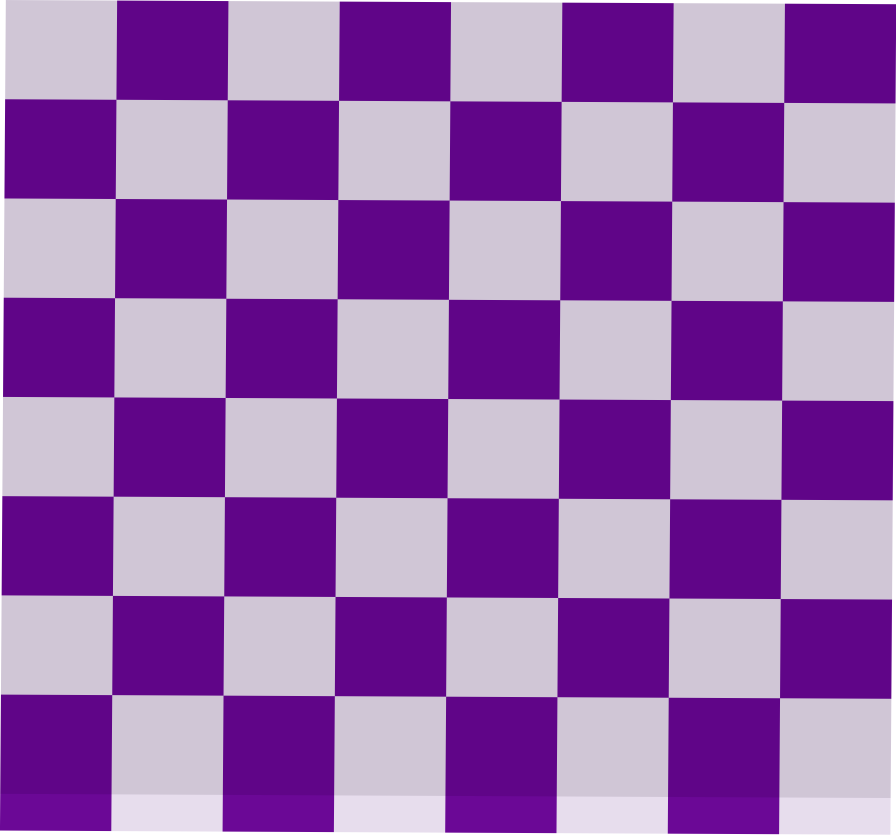
Give the GLSL for this pattern, as a Shadertoy shader.

```glsl
// Slightly tilted violet and pale lilac checkerboard, eight by eight, with a lighter front rim.

// Signed distance to the nearest cell border: positive in even cells, negative in odd ones.
float alternate(float t) {
    return abs(mod(t - 0.5, 2.0) - 1.0) - 0.5;
}

// Antialiased step from 0 to 1 around a zero distance.
float coverage(float dist, float pixel) {
    return clamp(dist / pixel + 0.5, 0.0, 1.0);
}

void mainImage(out vec4 fragColor, in vec2 fragCoord) {
    vec2 uv = fragCoord / iResolution.xy;
    uv.y = 1.0 - uv.y;

    // Skewed board coordinates: one unit per cell, rows counted from the top
    vec2 board = vec2(8.05 * uv.x + 0.053 * uv.y - 0.0524,
                      8.425 * uv.y - 0.0424 * uv.x);
    vec2 pixel = vec2(8.05, 8.425) / iResolution.xy;

    // Checker parity; clamping extends the outer cells into the rim
    vec2 cell = clamp(board, 0.5, 7.5);
    float column = 2.0 * coverage(alternate(cell.x), pixel.x) - 1.0;
    float row = 2.0 * coverage(alternate(cell.y), pixel.y) - 1.0;
    float pale = 0.5 + 0.5 * column * row;

    // Top face and the brighter front rim
    vec3 face = mix(vec3(0.375, 0.02, 0.535), vec3(0.815, 0.775, 0.84), pale);
    vec3 rim = mix(vec3(0.42, 0.03, 0.59), vec3(0.905, 0.865, 0.93), pale);
    vec3 color = mix(face, rim, coverage(board.y - 8.0, pixel.y));

    // White ground outside the slab
    vec2 start = vec2(coverage(board.x, pixel.x), coverage(board.y, pixel.y));
    vec2 end = vec2(coverage(8.0 - board.x, pixel.x), coverage(8.37 - board.y, pixel.y));
    color = mix(vec3(1.0), color, start.x * start.y * end.x * end.y);

    fragColor = vec4(color, 1.0);
}
```
